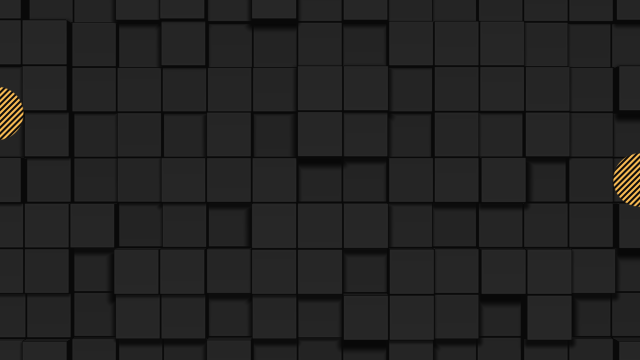
This background is drawn by a Shadertoy shader. Its source:

```glsl
const float PITCH = 0.126;          // tile spacing, canvas heights
const float GAP = 0.0011;           // half width of the slit between tiles
const float CORNER = 0.003;         // tile corner radius
const float BEVEL = 0.0028;         // width of the darkened rim
const float DEPTH = 0.012;          // perspective growth per unit of height
const float DROP = 0.008;           // downward shadow shift per unit of height
const float REACH = 0.013;          // shadow softness per unit of height
const float SHADOW_STRENGTH = 0.78;
const int STEPS = 12;               // height slices, a multiple of 3
const float SEED = 17.0;
const vec3 FACE = vec3(0.150);
const vec3 LIT_WALL = vec3(0.105);
const vec3 SLIT = vec3(0.035);
const float DISC_RADIUS = 0.074;
const float STRIPE_PERIOD = 0.0115;
const vec3 STRIPE_GOLD = vec3(0.96, 0.72, 0.32);
const vec3 STRIPE_DARK = vec3(0.07, 0.06, 0.05);

float hash(vec2 p) {
    vec3 q = fract(vec3(p.xyx) * 0.1031);
    q += dot(q, q.yzx + 33.33);
    return fract((q.x + q.y) * q.z);
}

// Four levels from -1 (sunk) to 1 (raised)
float tileHeight(vec2 cell) {
    return floor(hash(cell + SEED) * 4.0) / 1.5 - 1.0;
}

float tileDistance(vec2 q) {
    vec2 d = abs(q) - (0.5 * PITCH - GAP - CORNER);
    return length(max(d, 0.0)) + min(max(d.x, d.y), 0.0) - CORNER;
}

// Soft shade cast by higher neighbours, light from above
float shadowAt(vec2 p, vec2 cell, float height) {
    float light = 1.0;
    for (int y = -1; y <= 1; y++)
    for (int x = -1; x <= 1; x++) {
        vec2 other = cell + vec2(x, y);
        float top = tileHeight(other);
        float rise = top - height;
        if (rise < 0.1) continue;
        vec2 q = p / (1.0 + DEPTH * top) - other * PITCH;
        float d = tileDistance(q + vec2(0.0, DROP * rise));
        float shade = 1.0 - smoothstep(-0.002, REACH * rise, d);
        light = min(light, 1.0 - SHADOW_STRENGTH * shade * min(1.0, 0.45 + 0.3 * rise));
    }
    return light;
}

vec3 faceColor(vec2 p, vec2 q, vec2 cell, float height, float d) {
    vec3 color = FACE * (0.965 + 0.035 * height);
    color *= 1.0 + 0.03 * (hash(cell + 71.0) - 0.5) - 0.25 * q.y;
    // Faint highlight just inside the rim
    color += 0.008 * smoothstep(2.5 * BEVEL, BEVEL, -d);
    color *= shadowAt(p, cell, height);
    return mix(SLIT, color, smoothstep(0.0, BEVEL, -d));
}

// Walk down through the height slices to the first solid tile
vec3 blocks(vec2 p) {
    for (int i = 0; i <= STEPS; i++) {
        float level = 1.0 - 2.0 * float(i) / float(STEPS);
        vec2 s = p / (1.0 + DEPTH * level);
        vec2 cell = floor(s / PITCH + 0.5);
        vec2 q = s - cell * PITCH;
        float height = tileHeight(cell);
        float d = tileDistance(q);
        if (d > 0.0 || height < level - 0.01) continue;
        if (height < level + 0.01) return faceColor(p, q, cell, height, d);
        // Side walls: only the exposed upper one catches light
        bool facesUp = q.y > abs(q.x);
        bool exposed = level > tileHeight(cell + vec2(0.0, 1.0)) + 0.01;
        return facesUp && exposed ? LIT_WALL : SLIT;
    }
    return SLIT;
}

// Striped discs cut by the left and right edges
vec3 addDiscs(vec3 color, vec2 p, float aspect, float pixel) {
    for (int i = 0; i < 2; i++) {
        float side = float(i);
        vec2 center = vec2((side - 0.5) * aspect - 0.009 * (1.0 - side), 0.185 * (1.0 - side));
        vec2 q = p - center;
        float across = (q.x - q.y) * 0.7071 / STRIPE_PERIOD;
        float fromLine = (abs(fract(across) - 0.5) - 0.25) * STRIPE_PERIOD;
        vec3 stripes = mix(STRIPE_GOLD, STRIPE_DARK, smoothstep(-0.6 * pixel, 0.6 * pixel, fromLine));
        color = mix(color, stripes, smoothstep(pixel, -pixel, length(q) - DISC_RADIUS));
    }
    return color;
}

void mainImage(out vec4 fragColor, in vec2 fragCoord) {
    float pixel = 1.0 / iResolution.y;
    vec2 p = (fragCoord - 0.5 * iResolution.xy) * pixel;
    // Four samples per pixel smooth the block edges
    vec3 color = vec3(0.0);
    for (int i = 0; i < 4; i++) {
        vec2 offset = vec2(i % 2, i / 2) * 0.5 - 0.25;
        color += 0.25 * blocks(p + offset * pixel);
    }
    color = addDiscs(color, p, iResolution.x * pixel, pixel);
    fragColor = vec4(color, 1.0);
}
```
